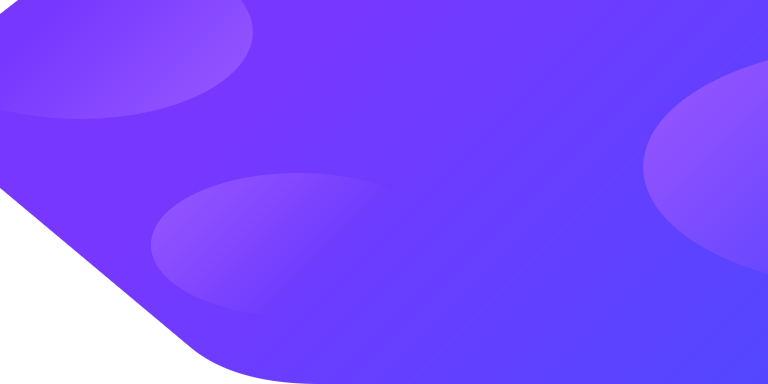
Write a Shadertoy shader that draws this background.

```glsl
#define BASE_VIOLET vec3(0.468, 0.216, 1.0)
#define BASE_BLUE vec3(0.328, 0.276, 1.0)
#define GLOW_LILAC vec3(0.565, 0.325, 1.0)
#define PAPER vec3(1.0)
#define BLEND_RANGE vec2(0.9, 3.0)
#define GLOW_END 0.27
#define EDGE_SLOPE 0.837
#define BEND_START vec2(0.495, 0.0964)
#define BEND_SPAN vec2(0.229, 0.1094)

// Antialiased coverage of the region where distance is negative
float coverage(float distance) {
    return clamp(0.5 - distance * iResolution.y, 0.0, 1.0);
}

// Approximate signed distance to an axis-aligned ellipse
float ellipseDistance(vec2 p, vec2 radius) {
    float k = length(p / radius);
    float slope = length(p / (radius * radius));
    return k * (k - 1.0) / max(slope, 0.0001);
}

// Ellipse lit from one diagonal side; side is 1 for upper left, -1 for lower right
vec3 addGlow(vec3 color, vec2 p, vec2 center, vec2 radius, float side) {
    vec2 local = p - center;
    float along = side * (local.x - local.y) / length(radius);
    float fade = clamp((GLOW_END - along) / (GLOW_END + 1.0), 0.0, 1.0);
    return mix(color, GLOW_LILAC, fade * coverage(ellipseDistance(local, radius)));
}

// Signed distance to the lower left cut: a straight edge easing into the floor
float lowerCut(vec2 p) {
    float dx = p.x - BEND_START.x;
    float root = sqrt(BEND_SPAN.x * BEND_SPAN.x + 4.0 * BEND_SPAN.y * max(dx, 0.0));
    float t = min((root - BEND_SPAN.x) / (2.0 * BEND_SPAN.y), 1.0);
    float height = BEND_START.y * (1.0 - t) * (1.0 - t) - EDGE_SLOPE * min(dx, 0.0);
    return (p.y - height) / length(vec2(1.0, EDGE_SLOPE * (1.0 - t)));
}

// Signed distance to the small triangle in the upper left corner
float upperCut(vec2 p) {
    return dot(vec2(p.x, 1.0 - p.y), vec2(0.613, 0.790)) - 0.0288;
}

void mainImage(out vec4 fragColor, in vec2 fragCoord) {
    // Canvas spans 2 by 1 units
    vec2 p = fragCoord / iResolution.xy * vec2(2.0, 1.0);

    // Diagonal base gradient
    float diagonal = p.x + 1.0 - p.y;
    float blend = (diagonal - BLEND_RANGE.x) / (BLEND_RANGE.y - BLEND_RANGE.x);
    vec3 color = mix(BASE_VIOLET, BASE_BLUE, clamp(blend, 0.0, 1.0));

    // Translucent ellipses
    color = addGlow(color, p, vec2(0.208, 0.917), vec2(0.4505, 0.2266), -1.0);
    color = addGlow(color, p, vec2(0.776, 0.362), vec2(0.383, 0.1875), 1.0);
    color = addGlow(color, p, vec2(2.318, 0.565), vec2(0.643, 0.320), 1.0);

    // White corners
    color = mix(color, PAPER, coverage(min(lowerCut(p), upperCut(p))));
    fragColor = vec4(color, 1.0);
}
```
